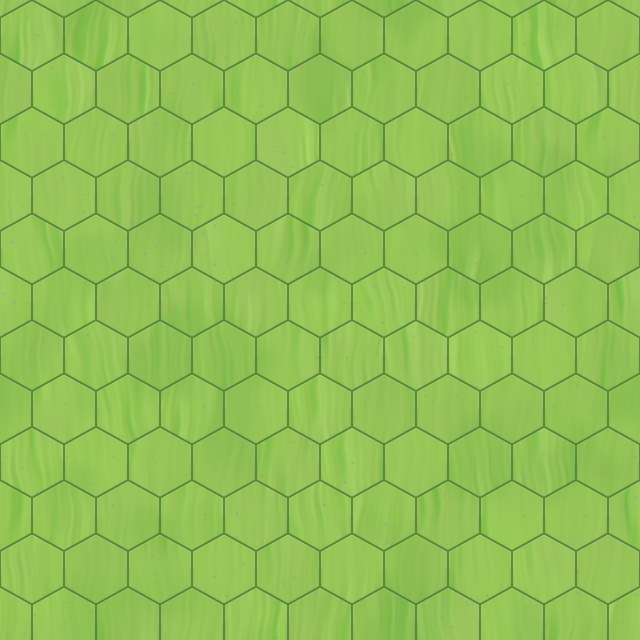
Write a WebGL 2 fragment shader that draws this pattern.

```glsl
#version 300 es
precision highp float;
// Green painted hexagon tiles, 10 across and 12 rows down, with thin dark joints.
// Each tile shifts and tilts a wrapped vertical grain; soft blotches and tiny
// coloured specks lie on top. All lattices wrap, so the canvas tiles.

uniform vec2 u_resolution;
out vec4 fragColor;

vec3 hash3(vec2 p) {
    vec3 v = fract(vec3(p.xyx) * vec3(0.1031, 0.1030, 0.0973));
    v += dot(v, v.yxz + 33.33);
    return fract((v.xxy + v.yzz) * v.zyx);
}

// Value noise that wraps after "period" cells; p is in canvas units
float wrapNoise(vec2 p, vec2 period, float seed) {
    p *= period;
    vec2 cell = floor(p), f = fract(p);
    f = f * f * (3.0 - 2.0 * f);
    vec2 a = mod(cell, period) + seed, b = mod(cell + 1.0, period) + seed;
    return mix(mix(hash3(a).x, hash3(vec2(b.x, a.y)).x, f.x),
               mix(hash3(vec2(a.x, b.y)).x, hash3(b).x, f.x), f.y);
}

// Long vertical fibres in two widths
float grain(vec2 p) {
    return 0.6 * wrapNoise(p, vec2(75.0, 7.0), 11.0)
         + 0.4 * wrapNoise(p, vec2(160.0, 12.0), 47.0);
}

// Nearest centre of a staggered lattice, in cell units
vec2 hexCentre(vec2 g) {
    vec2 even = vec2(floor(g.x + 0.5), 2.0 * floor(g.y * 0.5 + 0.5));
    vec2 odd = vec2(floor(g.x) + 0.5, 2.0 * floor(g.y * 0.5) + 1.0);
    vec2 a = g - even, b = g - odd;
    return a.x * a.x + 0.75 * a.y * a.y < b.x * b.x + 0.75 * b.y * b.y ? even : odd;
}

// Sparse round specks: colour in rgb, coverage in a
vec4 specks(vec2 uv, float px) {
    const float count = 64.0;
    vec2 p = uv * count, cell = floor(p);
    vec3 h = hash3(mod(cell, count) + 91.0);
    vec3 kind = hash3(mod(cell, count) + 173.0);
    float radius = mix(0.08, 0.14, kind.x);
    float d = length(fract(p) - 0.2 - 0.6 * h.xy) - radius;
    float cover = 1.0 - smoothstep(-px * count * 0.7, px * count * 0.7, d);
    vec3 blueGrey = vec3(0.45, 0.68, 0.62), rust = vec3(0.72, 0.60, 0.30);
    return vec4(kind.y < 0.6 ? blueGrey : rust, cover * step(0.91, h.z));
}

void main() {
    vec2 uv = gl_FragCoord.xy / u_resolution;
    float px = 1.0 / min(u_resolution.x, u_resolution.y);

    // Tile lookup and distance to its nearest side
    vec2 g = uv * vec2(10.0, 12.0) - vec2(0.0, 1.0 / 3.0);
    vec2 centre = hexCentre(g);
    vec2 q = (g - centre) / vec2(10.0, 12.0);
    vec3 tile = hash3(mod(centre, vec2(10.0, 12.0)) * 2.0 + 5.0);
    float slanted = 0.04857 - dot(abs(q), vec2(0.4856, 0.8742));
    float edge = min(0.05 - abs(q.x), slanted);

    // Grain shifted and tilted per tile, bent by slow waves
    vec2 p = uv + tile.xy;
    p.x += q.y * (tile.z - 0.5) * 0.25;
    p.x += 0.003 * sin(6.2831853 * (5.0 * p.y + 2.0 * p.x))
         + 0.0015 * sin(6.2831853 * (13.0 * p.y - 7.0 * p.x));
    float fibre = grain(p);
    float relief = fibre - grain(p + vec2(0.003, 0.001));
    float strength = smoothstep(0.3, 0.8, wrapNoise(p, vec2(14.0, 9.0), 23.0));

    // Base tone with broad blotches
    float blotch = 0.65 * wrapNoise(uv, vec2(8.0, 7.0), 61.0)
                 + 0.35 * wrapNoise(uv, vec2(22.0, 16.0), 83.0);
    float patches = wrapNoise(p, vec2(19.0, 12.0), 131.0);
    vec3 color = mix(vec3(0.595, 0.785, 0.335), vec3(0.60, 0.76, 0.36), patches);
    color = mix(color, vec3(0.52, 0.73, 0.31), 0.6 * smoothstep(0.52, 0.82, blotch));
    color *= 0.985 + 0.03 * tile.z;

    // Deep and pale streaks, with embossed fibres
    float deep = smoothstep(0.56, 0.85, fibre) * (0.25 + 0.75 * strength);
    float pale = smoothstep(0.62, 0.88, 1.0 - fibre) * (0.2 + 0.8 * strength);
    color = mix(color, vec3(0.44, 0.72, 0.25), 0.65 * deep);
    color = mix(color, vec3(0.67, 0.83, 0.43), 0.5 * pale);
    color += relief * (0.05 + 0.12 * strength);

    vec4 dots = specks(uv, px);
    color = mix(color, dots.rgb, 0.6 * dots.a);

    // Faint lit rim below the upper sides, then the dark joint
    float rim = smoothstep(0.001, 0.002, edge) * (1.0 - smoothstep(0.002, 0.004, edge));
    color += 0.05 * rim * step(0.0, q.y);
    color *= 1.0 - 0.06 * (1.0 - smoothstep(0.0, 0.005, edge));
    float joint = 1.0 - smoothstep(0.0013 - 0.6 * px, 0.0013 + 0.6 * px, edge);
    color = mix(color, vec3(0.32, 0.49, 0.235), 0.92 * joint);

    fragColor = vec4(clamp(color, 0.0, 1.0), 1.0);
}
```
